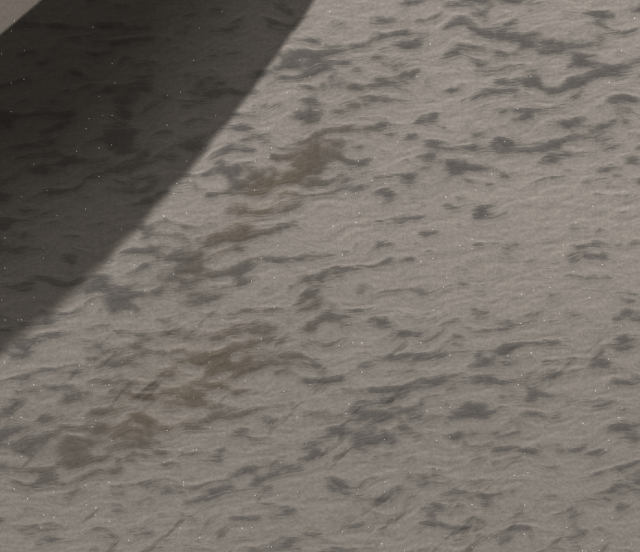
Give the GLSL for this texture, as a Shadertoy shader.

```glsl
// Weathered, streaked stone ground with a curved shadow across the upper left

float hash(vec2 p) {
    return fract(sin(dot(p, vec2(127.1, 311.7))) * 43758.5453);
}

float noise(vec2 p) {
    vec2 cell = floor(p), f = fract(p);
    f = f * f * (3.0 - 2.0 * f);
    return mix(mix(hash(cell), hash(cell + vec2(1, 0)), f.x),
               mix(hash(cell + vec2(0, 1)), hash(cell + vec2(1, 1)), f.x), f.y);
}

float fbm(vec2 p) {
    float sum = 0.0, amp = 0.46;
    for (int i = 0; i < 4; i++) {
        sum += amp * noise(p);
        p = mat2(1.9, 0.25, -0.25, 1.9) * p + 17.3;
        amp *= 0.58;
    }
    return sum;
}

// Soft oval whose long axis follows the given angle
float blob(vec2 p, vec2 center, vec2 radius, float angle) {
    float c = cos(angle), s = sin(angle);
    vec2 d = mat2(c, -s, s, c) * (p - center) / radius;
    return exp(-dot(d, d));
}

// Short, thin, slightly rising ridges with a wavering course
float ridges(vec2 p) {
    p.y += 0.020 * noise(p * vec2(17.0, 24.0)) - 0.12 * p.x;
    return fbm(p * vec2(23.0, 78.0));
}

// Where the surface is most broken up
float wear(vec2 p) {
    float w = 0.80 * blob(p, vec2(0.92, 0.90), vec2(0.30, 0.08), 0.05);
    w += 0.80 * blob(p, vec2(1.03, 0.77), vec2(0.17, 0.06), 0.15);
    w += 0.75 * blob(p, vec2(0.82, 0.70), vec2(0.13, 0.05), 0.50);
    w += 0.70 * blob(p, vec2(0.57, 0.83), vec2(0.15, 0.10), 0.20);
    w += 0.90 * blob(p, vec2(0.50, 0.64), vec2(0.20, 0.06), 0.70);
    w += 0.90 * blob(p, vec2(0.29, 0.50), vec2(0.15, 0.07), 0.45);
    w += 0.95 * blob(p, vec2(0.36, 0.31), vec2(0.30, 0.09), 0.55);
    w += 0.80 * blob(p, vec2(0.06, 0.20), vec2(0.16, 0.07), 0.35);
    w += 0.50 * blob(p, vec2(0.65, 0.22), vec2(0.11, 0.06), 0.15);
    w += 0.35 * blob(p, vec2(0.95, 0.28), vec2(0.28, 0.13), 0.40);
    w -= 0.55 * blob(p, vec2(1.08, 0.64), vec2(0.25, 0.06), 0.20);
    w -= 0.40 * blob(p, vec2(0.52, 0.50), vec2(0.15, 0.06), 0.50);
    return w;
}

// Sparse, faint mineral specks
float specks(vec2 p) {
    vec2 g = p * 170.0, cell = floor(g);
    vec2 center = 0.35 + 0.3 * vec2(hash(cell + 3.1), hash(cell + 8.7));
    float glint = smoothstep(0.982, 1.0, hash(cell));
    return glint * smoothstep(0.38, 0.05, length(fract(g) - center));
}

void mainImage(out vec4 fragColor, in vec2 fragCoord) {
    vec2 p = fragCoord / iResolution.y;

    // Pale ground, brightest toward the upper right
    vec3 ground = mix(vec3(0.530, 0.502, 0.470), vec3(0.605, 0.573, 0.540),
                      smoothstep(0.15, 1.05, p.y + 0.12 * p.x));
    ground *= 0.98 + 0.04 * fbm(p * 6.0);

    // Fine dark streaks, dense in the worn areas
    float worn = wear(p);
    float height = ridges(p);
    float cover = height + 0.16 * worn + 0.12 * (noise(p * vec2(13.0, 22.0)) - 0.5);
    float streak = smoothstep(0.50, 0.80, cover);
    float brown = blob(p, vec2(0.49, 0.65), vec2(0.19, 0.045), 0.75)
                + blob(p, vec2(0.33, 0.30), vec2(0.24, 0.085), 0.55);
    vec3 stain = mix(vec3(0.345, 0.330, 0.315), vec3(0.365, 0.327, 0.282), min(brown, 1.0));
    vec3 color = mix(ground, stain, 0.85 * streak);
    color = mix(color, stain, 0.12 * clamp(worn, 0.0, 1.0));

    // Raised relief, strongest in the worn areas, and soft diagonal creases
    float relief = height - ridges(p + vec2(-0.002, 0.005));
    color *= 1.0 + (0.30 + 0.20 * clamp(worn, 0.0, 1.0)) * relief;
    vec2 slant = vec2(p.x + p.y, p.y - 0.9 * p.x);
    float crease = smoothstep(0.66, 0.84, fbm(slant * vec2(9.0, 34.0) + 4.0));
    color *= 1.0 - 0.22 * crease * smoothstep(0.55, 0.30, p.y);

    // Curved shadow with a wider penumbra at its lower end
    float edge = p.y - (0.36 + 0.74 * p.x + 0.67 * p.x * p.x);
    edge += 0.008 * (noise(p * 32.0) - 0.5);
    float blur = mix(0.024, 0.012, smoothstep(0.35, 0.9, p.y));
    float shadow = smoothstep(-blur, blur, edge);
    vec3 shade = mix(vec3(0.290, 0.272, 0.252), vec3(0.172, 0.158, 0.144),
                     smoothstep(0.03, 0.42, edge + 0.10 * (fbm(p * 5.0) - 0.5)));
    float mottle = smoothstep(0.50, 0.78, height + 0.10 * blob(p, vec2(0.18, 0.72), vec2(0.22, 0.10), 0.5));
    shade *= (1.0 - 0.24 * mottle) * (1.0 + 0.25 * relief);
    color = mix(color, shade, shadow);

    // Lit wedge in the corner
    float wedge = smoothstep(-0.005, 0.005, p.y - 0.937 - 0.84 * p.x);
    color = mix(color, vec3(0.43, 0.40, 0.37) * (0.96 + 0.08 * height), wedge);

    // Specks and fine grain
    color += 0.26 * specks(p);
    float grain = noise(p * 300.0) - 0.5;
    color *= 1.0 + 0.09 * grain;
    fragColor = vec4(clamp(color, 0.0, 1.0), 1.0);
}
```
